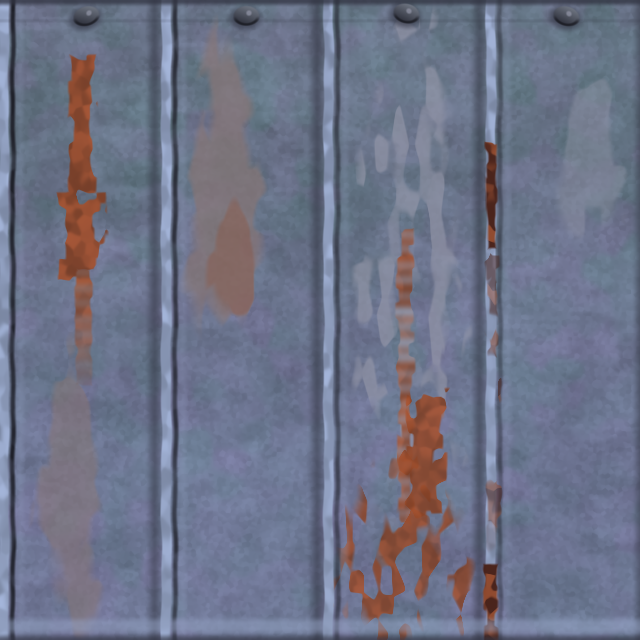
Give the GLSL for this texture, as a Shadertoy shader.

```glsl
// Weathered blue sheet-metal cladding: four panels with raised seams, screws and rust runs.

const vec3 PAINT = vec3(0.415, 0.45, 0.55);
const vec3 SHADE = vec3(0.19, 0.20, 0.255);
const vec3 GLINT = vec3(0.58, 0.64, 0.77);
const vec3 CHALK = vec3(0.58, 0.59, 0.66);
const vec3 TAN   = vec3(0.53, 0.46, 0.46);
const vec3 RUST  = vec3(0.57, 0.28, 0.16);
const vec3 BURNT = vec3(0.28, 0.12, 0.08);

float hash(vec2 p) {
    return fract(sin(dot(p, vec2(127.1, 311.7))) * 4375.85);
}

// Smooth cellular noise: random cell values blended by distance, 0..1
float cells(vec2 p) {
    vec2 id = floor(p), f = p - id;
    float sum = 0.0, total = 0.0;
    for (int j = -1; j <= 1; j++)
    for (int i = -1; i <= 1; i++) {
        vec2 g = vec2(i, j);
        vec2 d = g + vec2(hash(id + g), hash(id + g + 37.0)) - f;
        float w = exp(-7.0 * dot(d, d));
        sum += w * hash(id + g + 71.0);
        total += w;
    }
    return sum / total;
}

// Soft bar between two edges
float band(float x, float a, float b, float soft) {
    return smoothstep(a - soft, a + soft, x) * (1.0 - smoothstep(b - soft, b + soft, x));
}

// Vertical run with ragged sides; span = (bottom, top)
float run(vec2 p, float x, vec2 span, float halfWidth, float ragged) {
    float wobble = (cells(p * vec2(65.0, 50.0)) - 0.5) * ragged;
    float d = max(abs(p.x - x) - halfWidth, max(span.x - p.y, p.y - span.y)) + wobble;
    return 1.0 - smoothstep(-0.002, 0.003, d);
}

// Faded blot, stretched downward
float stain(vec2 p, vec2 centre, vec2 radius) {
    vec2 q = (p - centre) / radius;
    q.x /= 1.0 - 0.35 * clamp(q.y, -1.0, 1.0);
    float d = length(q) + 0.7 * (cells(p * vec2(38.0, 22.0)) - 0.5);
    return 1.0 - smoothstep(0.75, 1.05, d);
}

// Seam profile: soft shadow, bright fold, dark groove
vec3 seam(vec3 col, float u, float index, float y, float px) {
    float wear = cells(vec2(index * 9.0 + u * 60.0, y * 45.0));
    float wave = 0.0008 * (sin(y * 31.0 + index) + sin(y * 73.0));
    float e = max(px, 0.0018);
    col = mix(col, SHADE, 0.52 * band(u, -0.027, -0.011, 0.009));
    col = mix(col, GLINT * (0.82 + 0.3 * wear), band(u + wave, -0.0085, 0.0065, e));
    float groove = 0.95 * exp2(-0.4 * index) * (0.75 + 0.4 * wear);
    col = mix(col, SHADE * 0.65, min(groove, 1.0) * band(u + wave, 0.0095, 0.0165, e + 0.001));
    return mix(col, GLINT, 0.18 * band(u, 0.02, 0.03, 0.005));
}

// Domed screw head with rim shadow and glint
vec3 screw(vec3 col, vec2 q, float tilt, float px) {
    q.y -= tilt * q.x;
    float d = length(q / vec2(0.022, 0.0165));
    float e = px / 0.0165;
    col = mix(col, SHADE, 0.6 * (1.0 - smoothstep(0.7, 1.5, length((q + vec2(0.002, 0.004)) / vec2(0.022, 0.0165)))));
    float light = clamp(0.45 + dot(q, vec2(9.0, 24.0)), 0.0, 1.0);
    col = mix(col, mix(SHADE * 0.8, vec3(0.48, 0.51, 0.56), light), 1.0 - smoothstep(0.9 - e, 0.9 + e, d));
    float rim = band(d, 0.72, 0.95, 0.1) * smoothstep(0.0, 0.01, -q.y);
    col = mix(col, SHADE * 0.5, 0.75 * rim);
    return mix(col, CHALK, 0.7 * (1.0 - smoothstep(0.002, 0.006, length(q - vec2(0.004, 0.004)))));
}

void mainImage(out vec4 fragColor, in vec2 fragCoord) {
    vec2 p = fragCoord / iResolution.xy;
    float px = 1.0 / iResolution.y;

    // Mottled paint
    float broad = cells(p * vec2(9.0, 11.0));
    float blot = cells(p * vec2(32.0, 45.0) + 5.0);
    float grain = cells(p * 150.0);
    vec3 col = PAINT * (0.84 + 0.12 * broad + 0.12 * blot + 0.1 * grain);
    col += vec3(0.025, -0.005, 0.02) * (cells(p * 24.0 + 50.0) - 0.5) * 2.0;
    col += mix(vec3(-0.015, 0.0, -0.025), vec3(0.01, 0.01, 0.025), smoothstep(0.9, 0.2, p.y));

    // Chalky and tan stains
    float fleck = cells(p * vec2(55.0, 18.0) + 9.0);
    col = mix(col, TAN, 0.55 * stain(p, vec2(0.108, 0.24), vec2(0.045, 0.22)));
    col = mix(col, TAN, 0.7 * stain(p, vec2(0.355, 0.73), vec2(0.058, 0.23)));
    col = mix(col, RUST, 0.3 * stain(p, vec2(0.365, 0.6), vec2(0.032, 0.085)));
    col = mix(col, CHALK, 0.4 * stain(p, vec2(0.925, 0.76), vec2(0.045, 0.13)));
    col = mix(col, CHALK, 0.65 * smoothstep(0.45, 0.8, fleck) * stain(p, vec2(0.64, 0.62), vec2(0.085, 0.36)));

    // Rust runs, banded across and fading downward
    float tone = cells(p * vec2(70.0, 60.0) + 3.0);
    float stripes = 0.5 + 0.3 * sin(p.y * 260.0) + 0.2 * sin(p.y * 113.0);
    vec3 rust = RUST * (0.82 + 0.35 * tone);
    float first = max(run(p, 0.129, vec2(0.70, 0.91), 0.016, 0.014), run(p, 0.127, vec2(0.57, 0.69), 0.029, 0.026));
    col = mix(col, rust, 0.92 * first);
    col = mix(col, mix(TAN, rust, 0.35 + 0.5 * stripes), smoothstep(0.33, 0.56, p.y) * run(p, 0.131, vec2(0.40, 0.58), 0.011, 0.007));
    col = mix(col, mix(rust, CHALK, 0.55 * stripes + 0.4 * band(p.y, 0.43, 0.52, 0.01)), 0.85 * run(p, 0.633, vec2(0.18, 0.64), 0.010, 0.011));
    col = mix(col, rust, 0.88 * run(p, 0.664, vec2(0.20, 0.38), 0.025, 0.028));
    float flakes = smoothstep(0.57, 0.68, cells(p * vec2(58.0, 27.0) + 21.0));
    col = mix(col, rust, 0.85 * flakes * stain(p, vec2(0.62, 0.15), vec2(0.095, 0.17)));

    // Seams between panels
    float index = round((p.x - 0.007) / 0.2537);
    col = seam(col, p.x - 0.007 - 0.2537 * index, index, p.y, px);

    // Corroded fold of the third seam
    vec3 scab = mix(BURNT, RUST, smoothstep(0.4, 0.75, tone));
    col = mix(col, scab, 0.95 * run(p, 0.769, vec2(0.61, 0.775), 0.008, 0.009));
    col = mix(col, scab, 0.5 * flakes * run(p, 0.771, vec2(0.13, 0.60), 0.008, 0.012));
    col = mix(col, scab, 0.95 * run(p, 0.767, vec2(-0.1, 0.115), 0.008, 0.009));

    // Top and bottom edges
    col = mix(col, GLINT, 0.5 * band(p.y, 0.012, 0.032, 0.007));
    col = mix(col, SHADE, 0.65 * (1.0 - smoothstep(0.0, 0.012, p.y)));
    col = mix(col, SHADE, 0.75 * smoothstep(0.988, 0.998, p.y) + 0.15 * band(p.y, 0.965, 0.970, 0.002));

    // One screw per panel
    float slot = floor(p.x * 4.0);
    vec2 centre = vec2(0.135 + 0.25 * slot, 0.973 + 0.009 * hash(vec2(slot, 4.0)));
    col = screw(col, p - centre, 0.3 * (hash(vec2(slot, 8.0)) - 0.5), px);

    fragColor = vec4(clamp(col, 0.0, 1.0), 1.0);
}
```
